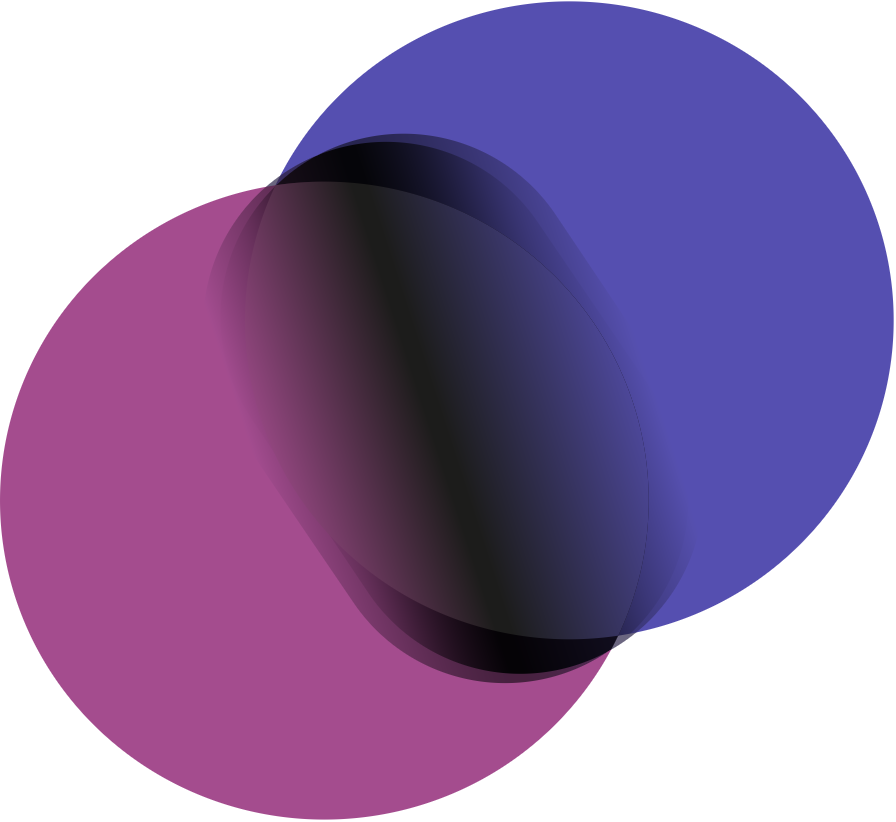
Give the GLSL for this background, as a WebGL 1 fragment shader.

```glsl
precision highp float;

uniform vec2 u_resolution;

// Soft coverage of a shape from its signed distance
float coverage(float dist) {
    return clamp(0.5 - dist * u_resolution.x, 0.0, 1.0);
}

float disc(vec2 p, vec2 center) {
    vec2 radii = vec2(0.362, 0.356);
    return coverage((length((p - center) / radii) - 1.0) * radii.y);
}

float capsule(vec2 p, vec2 a, vec2 b) {
    vec2 axis = b - a;
    float t = clamp(dot(p - a, axis) / dot(axis, axis), 0.0, 1.0);
    return coverage(length(p - a - axis * t) - 0.2044);
}

// Brightness under one shadow (rim) or under both (core)
float shadowLight(float light, float both) {
    float rim = mix(0.4, 1.0, pow(light, 1.5));
    float core = light * mix(0.6, 1.0, smoothstep(0.0, 0.65, light));
    return mix(rim, core, both);
}

void main() {
    vec2 p = gl_FragCoord.xy / u_resolution.x;

    vec3 violet = vec3(0.335, 0.31, 0.69);
    vec3 magenta = vec3(0.643, 0.30, 0.557);
    vec3 ink = vec3(0.11, 0.11, 0.105);

    float violetDisc = disc(p, vec2(0.6354, 0.5599));
    float magentaDisc = disc(p, vec2(0.362, 0.3587));

    // Two offset shadows, slanted alike
    float leftShadow = capsule(p, vec2(0.431, 0.5547), vec2(0.5638, 0.3594));
    float rightShadow = capsule(p, vec2(0.4505, 0.5638), vec2(0.5807, 0.3698));
    float anyShadow = max(leftShadow, rightShadow);
    float bothShadows = leftShadow * rightShadow;

    // Light fades from either side toward a dark ridge
    float across = dot(p, vec2(0.951, 0.308));
    float magentaLight = clamp((0.5926 - across) / 0.2057, 0.0, 1.0);
    float violetLight = clamp((across - 0.6082) / 0.2474, 0.0, 1.0);

    vec3 shadedMagenta = magenta * shadowLight(magentaLight, bothShadows)
        + 0.3 * violet * violetLight + vec3(0.02, 0.01, 0.025);
    vec3 shadedViolet = violet * shadowLight(violetLight, bothShadows)
        + 0.3 * magenta * magentaLight + vec3(0.02, 0.02, 0.035);
    vec3 lens = ink + (magenta - ink) * magentaLight
        + (violet - ink) * violetLight;

    // Layers: paper, discs, then their overlap
    vec3 color = mix(vec3(1.0), vec3(0.42, 0.40, 0.50), anyShadow);
    color = mix(color, mix(violet, min(shadedViolet, violet), anyShadow), violetDisc);
    color = mix(color, mix(magenta, min(shadedMagenta, magenta), anyShadow), magentaDisc);
    color = mix(color, lens, violetDisc * magentaDisc);

    gl_FragColor = vec4(color, 1.0);
}
```
